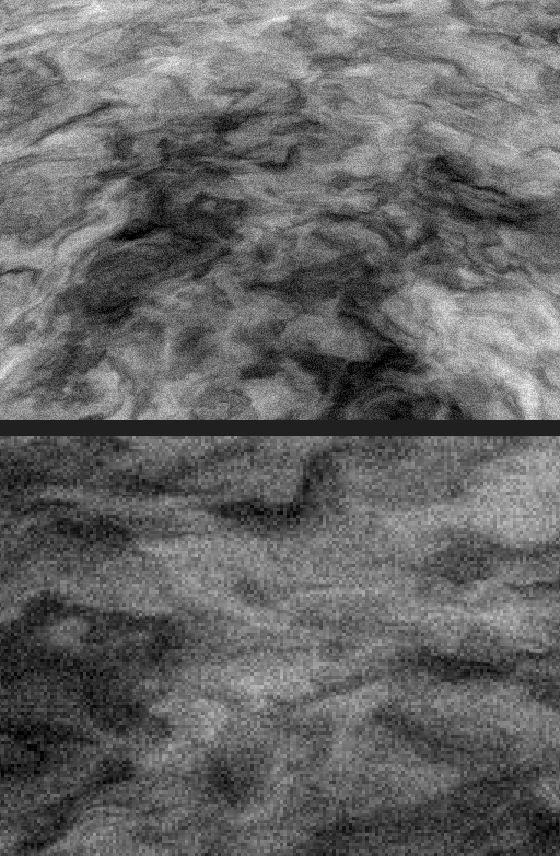
Top, the full canvas; bottom, a detail of the centre.
A WebGL 1 fragment shader for this texture:

```glsl
precision highp float;
// Grainy grey view over a broken cloud deck, flattening toward the top.
// Warped fractal noise makes the haze and dark wisps, scattered discs with
// warped outlines make the pale puffs, and film grain covers everything.
uniform vec2 u_resolution;

const float HAZE_TONE = 0.465;     // mean grey between the puffs
const float PUFF_TONE = 0.65;      // grey of the pale puffs
const float PUFF_OPACITY = 0.78;
const float PUFF_CHANCE = 0.52;    // share of cells holding a puff
const float PUFF_SCALE = 5.5;      // cells per canvas height, largest layer
const float BROAD_SCALE = 2.4;
const float BROAD_CONTRAST = 0.85;
const float DETAIL_SCALE = 15.0;
const float DETAIL_CONTRAST = 0.62;
const float WISP_SCALE = 4.5;
const float WISP_DEPTH = 0.13;
const float WARP_SCALE = 4.5;
const float WARP_AMOUNT = 0.32;
const float GRAIN_ROWS = 384.0;    // grains per canvas height
const float GRAIN_CONTRAST = 0.135;
const float SCANLINE_CONTRAST = 0.025;

float hash(vec2 p) {
  vec3 q = fract(vec3(p.xyx) * 0.1031);
  q += dot(q, q.yzx + 33.33);
  return fract((q.x + q.y) * q.z);
}

float valueNoise(vec2 p) {
  vec2 cell = floor(p);
  vec2 f = fract(p);
  f = f * f * (3.0 - 2.0 * f);
  float low = mix(hash(cell), hash(cell + vec2(1.0, 0.0)), f.x);
  float high = mix(hash(cell + vec2(0.0, 1.0)), hash(cell + 1.0), f.x);
  return mix(low, high, f.y);
}

// Five rotated octaves, normalised to 0..1
float fbm(vec2 p) {
  float sum = 0.0;
  float total = 0.0;
  float weight = 1.0;
  for (int i = 0; i < 5; i++) {
    sum += weight * valueNoise(p);
    total += weight;
    weight *= 0.55;
    p = mat2(1.6, 1.2, -1.2, 1.6) * p + 17.3;
  }
  return sum / total;
}

// Coverage of randomly placed discs, one candidate per cell
float puffLayer(vec2 p) {
  vec2 cell = floor(p);
  float cover = 0.0;
  for (int j = -1; j <= 1; j++) {
    for (int i = -1; i <= 1; i++) {
      vec2 id = cell + vec2(float(i), float(j));
      vec2 center = id + 0.15 + 0.7 * vec2(hash(id + 11.0), hash(id + 47.0));
      float radius = mix(0.22, 0.56, hash(id + 83.0));
      float present = step(hash(id + 131.0), PUFF_CHANCE);
      float density = mix(0.55, 1.0, hash(id + 171.0));
      float depth = 1.0 - length(p - center) / radius;
      cover = max(cover, present * density * smoothstep(0.0, 0.32, depth));
    }
  }
  return cover;
}

// Perspective squeeze toward the top, with bands arching over the middle
vec2 deckPlane(vec2 p) {
  float arch = 0.45 * (p.x - 0.75) * (p.x - 0.75);
  return vec2(p.x, 1.3 * p.y + 0.65 * p.y * p.y + arch) + 20.0;
}

// Brighter left edge, top strip and lower right corner; darker upper right
float regionalLight(vec2 p) {
  float left = 1.0 - smoothstep(0.0, 0.28, p.x);
  float top = smoothstep(0.88, 1.02, p.y);
  float corner = 1.0 - smoothstep(0.05, 0.4, length(p - vec2(1.33, 0.05)));
  float shade = 1.0 - smoothstep(0.1, 0.55, length(p - vec2(0.85, 0.7)));
  return 0.09 * left + 0.16 * top + 0.14 * corner - 0.07 * shade;
}

void main() {
  vec2 p = gl_FragCoord.xy / u_resolution.y;
  vec2 deck = deckPlane(p);

  // Ragged outlines
  vec2 warp = vec2(fbm(deck * WARP_SCALE), fbm(deck * WARP_SCALE + 61.7)) - 0.5;
  vec2 q = deck + WARP_AMOUNT * warp;

  // Haze and dark wisps
  float light = regionalLight(p);
  float broad = fbm(q * BROAD_SCALE) - 0.5;
  float detail = fbm(q * DETAIL_SCALE + 9.1) - 0.5;
  float ridge = 1.0 - abs(2.0 * fbm(q * WISP_SCALE + 35.2) - 1.0);
  float tone = HAZE_TONE + light + BROAD_CONTRAST * broad
             + DETAIL_CONTRAST * detail - WISP_DEPTH * pow(ridge, 6.0);

  // Pale puffs in three sizes, thinner where the haze is dark
  float puffs = 0.0;
  float scale = PUFF_SCALE;
  for (int i = 0; i < 3; i++) {
    float strength = 1.0 - 0.2 * float(i);
    puffs = max(puffs, strength * puffLayer(q * scale + 7.7 * float(i)));
    scale *= 1.9;
  }
  puffs *= smoothstep(-0.22, 0.06, broad + light);
  float puffTone = PUFF_TONE + 0.35 * light + 0.3 * detail;
  tone = mix(tone, max(tone, puffTone), PUFF_OPACITY * puffs);

  // Film grain and faint scan lines
  vec2 grainCell = floor(p * GRAIN_ROWS);
  float grain = hash(grainCell + 3.0) + hash(grainCell + 709.0) - 1.0;
  float scanline = hash(vec2(grainCell.y, 5.0)) - 0.5;
  tone += GRAIN_CONTRAST * grain + SCANLINE_CONTRAST * scanline;

  gl_FragColor = vec4(vec3(clamp(tone, 0.0, 1.0)), 1.0);
}
```
